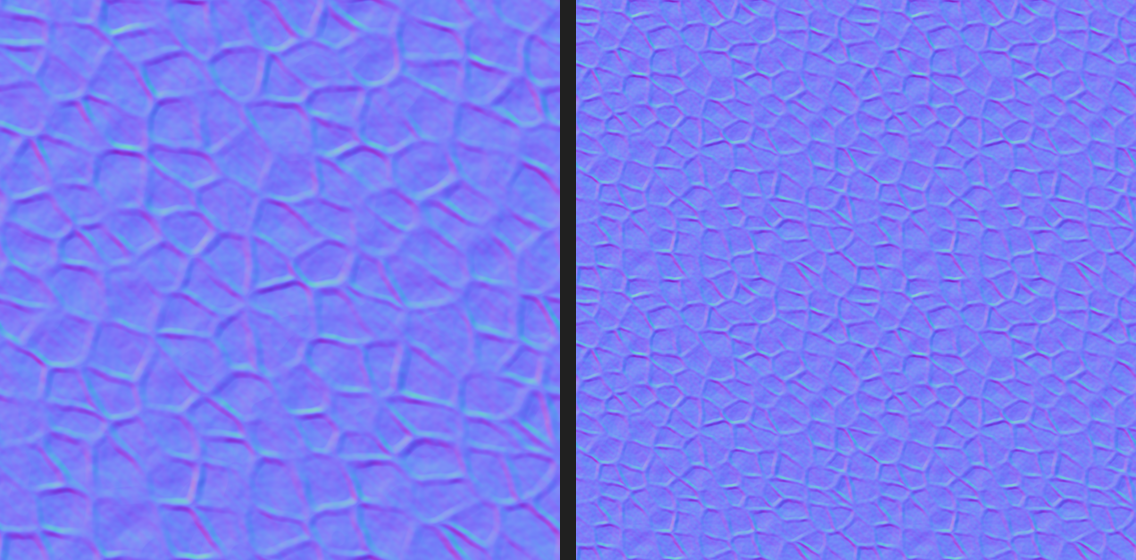
Left, the tile; right, the same tile 2 across and 2 down.
Give the GLSL for this texture map, as a WebGL 2 fragment shader.

```glsl
#version 300 es
precision highp float;
// Tiling tangent-space normal map of pebbled leather.
// A warped, sheared Voronoi lattice gives rounded grains between soft grooves;
// wrapping gradient noise adds wrinkles, and central differences give the slope.

uniform vec2 u_resolution;
out vec4 fragColor;

const vec2  GRAINS        = vec2(11.0, 13.0); // grains across and up
const float SHEAR         = 3.0;    // whole rows gained per tile width
const float JITTER        = 0.88;
const float WARP          = 0.013;  // bend of the grooves, canvas units
const float GROOVE_WIDTH  = 0.165;  // in grain units
const float GROOVE_DEPTH  = 0.42;
const float DEPTH_VARIETY = 0.85;
const float CORNER_SHARP  = 24.0;
const float DOME          = 1.1;
const float WRINKLES      = 0.30;
const float STREAKS       = 0.13;
const float PORES         = 0.12;
const float SLOPE_STEP    = 0.0016;
const vec2  SLOPE_GAIN    = vec2(0.0020, 0.0028);
const float BLUE_FALLOFF  = 1.6;
const vec3  FLAT_COLOR    = vec3(0.483, 0.493, 0.975);

// Integer hash of a lattice point to two values in 0..1.
vec2 hash2(vec2 cell) {
    uvec2 v = uvec2(ivec2(cell)) * 1664525u + 1013904223u;
    v.x += v.y * 1664525u;
    v.y += v.x * 1664525u;
    v ^= v >> 16u;
    v.x += v.y * 1664525u;
    v.y += v.x * 1664525u;
    v ^= v >> 16u;
    return vec2(v & 65535u) / 65535.0;
}

// Gradient noise that repeats after "period" lattice cells.
float cornerRamp(vec2 cell, vec2 offset, vec2 period, float seed) {
    float angle = 6.28318 * hash2(mod(cell, period) + seed).x;
    return dot(vec2(cos(angle), sin(angle)), offset);
}

float gradientNoise(vec2 p, vec2 period, float seed) {
    vec2 i = floor(p), f = fract(p);
    vec2 u = f * f * f * (f * (f * 6.0 - 15.0) + 10.0);
    vec2 e = vec2(1.0, 0.0);
    float low  = mix(cornerRamp(i, f, period, seed),
                     cornerRamp(i + e.xy, f - e.xy, period, seed), u.x);
    float high = mix(cornerRamp(i + e.yx, f - e.yx, period, seed),
                     cornerRamp(i + e.xx, f - e.xx, period, seed), u.x);
    return mix(low, high, u.y);
}

float tileNoise(vec2 p, float repeats, float seed) {
    return gradientNoise(p * repeats, vec2(repeats), seed);
}

// Jittered grain centre; the sheared lattice wraps onto the tile.
vec2 grainCenter(vec2 cell) {
    float tile = floor(cell.x / GRAINS.x);
    vec2 wrapped = cell - tile * vec2(GRAINS.x, SHEAR);
    wrapped.y = mod(wrapped.y, GRAINS.y);
    return cell + 0.5 + JITTER * (hash2(wrapped + 701.0) - 0.5);
}

// Distance to the grain border, with smoothly rounded corners.
float borderDistance(vec2 q) {
    vec2 base = floor(q), nearCell = base, toNear = vec2(8.0);
    for (int y = -1; y <= 1; y++)
    for (int x = -1; x <= 1; x++) {
        vec2 cell = base + vec2(x, y);
        vec2 toCenter = grainCenter(cell) - q;
        if (dot(toCenter, toCenter) < dot(toNear, toNear)) {
            toNear = toCenter;
            nearCell = cell;
        }
    }
    float sum = 0.0;
    for (int y = -2; y <= 2; y++)
    for (int x = -2; x <= 2; x++) {
        if (x == 0 && y == 0) continue;
        vec2 toOther = grainCenter(nearCell + vec2(x, y)) - q;
        float edge = dot(0.5 * (toNear + toOther), normalize(toOther - toNear));
        sum += exp(-CORNER_SHARP * edge);
    }
    return max(-log(sum) / CORNER_SHARP, 0.0);
}

float leatherHeight(vec2 p) {
    // Grains
    vec2 bend = vec2(tileNoise(p, 9.0, 11.0), tileNoise(p, 9.0, 57.0))
              + 0.3 * vec2(tileNoise(p, 28.0, 83.0), tileNoise(p, 28.0, 131.0));
    vec2 w = p + WARP * bend;
    float d = borderDistance(vec2(GRAINS.x * w.x, GRAINS.y * w.y + SHEAR * w.x));
    float depth = clamp(GROOVE_DEPTH + DEPTH_VARIETY * tileNoise(p, 13.0, 211.0), 0.12, 0.8);
    float grain = depth * (smoothstep(0.0, GROOVE_WIDTH, d) + DOME * d);

    // Wrinkles, diagonal streaks and pores
    vec2 diagonal = vec2(58.0 * (p.x + p.y), 17.0 * (p.x - p.y));
    return grain + WRINKLES * tileNoise(p, 25.0, 307.0)
                 + STREAKS * gradientNoise(diagonal, vec2(58.0, 17.0), 401.0)
                 + PORES * tileNoise(p, 67.0, 503.0);
}

void main() {
    vec2 p = gl_FragCoord.xy / u_resolution;
    vec2 e = vec2(SLOPE_STEP, 0.0);
    vec2 slope = vec2(leatherHeight(p + e.xy) - leatherHeight(p - e.xy),
                      leatherHeight(p + e.yx) - leatherHeight(p - e.yx)) / (2.0 * SLOPE_STEP);

    // Red rises to the right, green falls towards the top
    vec2 tilt = SLOPE_GAIN * slope * vec2(-1.0, 1.0);
    float blue = FLAT_COLOR.b - BLUE_FALLOFF * dot(tilt, tilt);
    fragColor = vec4(clamp(vec3(FLAT_COLOR.rg + tilt, blue), 0.0, 1.0), 1.0);
}
```
